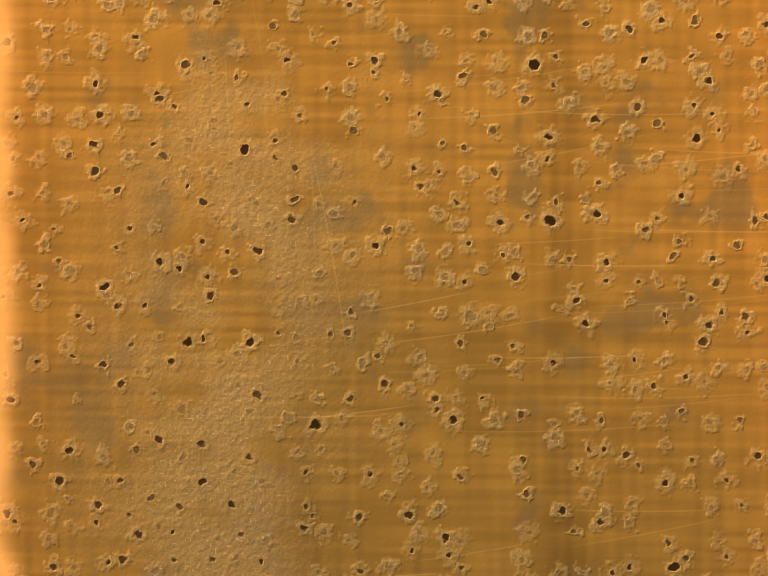
Give the GLSL for this texture, as a WebGL 2 fragment shader.

```glsl
#version 300 es
precision highp float;
// Polished amber-brown slab pitted with small pores, each in a pale crumbly halo.
// Jittered cells place the pores, value noise gives grain and tint, and a
// finite-difference slope lights the relief; thin scratches lie on top.

uniform vec2 u_resolution;
out vec4 fragColor;

const vec3 AMBER = vec3(0.70, 0.465, 0.175);
const vec3 OLIVE = vec3(0.575, 0.405, 0.165);
const vec3 TAN = vec3(0.725, 0.560, 0.335);
const vec3 GLOW = vec3(0.97, 0.70, 0.37);
const vec3 PIT = vec3(0.19, 0.115, 0.045);
const vec3 SMUDGE = vec3(0.47, 0.36, 0.22);
const vec3 SCRATCH = vec3(0.86, 0.63, 0.32);

const float CELL = 0.049;          // mean pore spacing, in canvas heights
const float PORE_CHANCE = 0.86;
const float PIT_CHANCE = 0.52;     // share of pores with an open dark pit
const float RAGGED = 0.015;        // distortion of halo outlines
const float RELIEF = 0.25;         // strength of the side light
const int SCRATCHES = 44;
const vec2 LIGHT_STEP = vec2(-0.0016, 0.0020);

vec3 hash3(vec2 p) {
    vec3 q = fract(vec3(p.xyx) * vec3(0.1031, 0.1030, 0.0973));
    q += dot(q, q.yxz + 33.33);
    return fract((q.xxy + q.yzz) * q.zyx);
}

float noise(vec2 p) {
    vec2 i = floor(p), f = fract(p);
    f = f * f * (3.0 - 2.0 * f);
    return mix(mix(hash3(i).x, hash3(i + vec2(1, 0)).x, f.x),
               mix(hash3(i + vec2(0, 1)).x, hash3(i + vec2(1, 1)).x, f.x), f.y);
}

float fbm(vec2 p) {
    float sum = 0.0, amp = 0.5;
    for (int i = 0; i < 4; i++) {
        sum += amp * noise(p);
        p = mat2(1.6, 1.2, -1.2, 1.6) * p + 17.3;
        amp *= 0.5;
    }
    return sum / 0.9375;
}

// Crumbled zone: a broad band leaning to the right towards the top
float roughness(vec2 uv) {
    float x = (uv.x - mix(0.27, 0.37, uv.y * uv.y)) / 0.15;
    return exp(-x * x) * smoothstep(0.25, 0.6, fbm(uv * 7.0 + 4.0))
         * (1.0 - 0.6 * smoothstep(0.75, 1.0, uv.y));
}

// x: halo cover, y: pit cover
vec2 pores(vec2 p) {
    vec2 ragged = vec2(noise(p * 75.0), noise(p * 75.0 + 31.0)) - 0.5;
    ragged += 0.6 * (vec2(noise(p * 170.0), noise(p * 170.0 + 57.0)) - 0.5);
    vec2 q = p / CELL, haloPos = (p + RAGGED * ragged) / CELL;
    vec2 pitPos = (p + 0.4 * RAGGED * ragged) / CELL;
    vec2 cover = vec2(0.0);
    for (int y = -1; y <= 1; y++)
    for (int x = -1; x <= 1; x++) {
        vec2 id = floor(q) + vec2(x, y);
        vec3 place = hash3(id + 11.0), kind = hash3(id + 83.0);
        if (place.z > PORE_CHANCE) continue;
        vec2 centre = id + 0.5 + 0.85 * (place.xy - 0.5);
        float size = mix(0.24, 0.42, kind.x);
        float halo = 1.0 - smoothstep(0.45 * size, 1.25 * size, length(haloPos - centre));
        cover.x = max(cover.x, halo * mix(0.6, 1.0, kind.z));
        float radius = mix(0.07, 0.145, kind.z * kind.z) + 0.06 * step(0.96, kind.x);
        float pit = 1.0 - smoothstep(radius - 0.045, radius + 0.045, length(pitPos - centre));
        float depth = kind.y < PIT_CHANCE ? mix(0.55, 1.0, kind.x) : 0.22;
        cover.y = max(cover.y, pit * depth);
    }
    return cover;
}

float height(vec2 p, vec2 cover, float rough) {
    float crumbs = 0.65 * noise(p * 125.0) + 0.45 * noise(p * 260.0 + 9.0);
    return crumbs * (0.10 + 0.75 * max(cover.x, rough * 0.85)) + 0.35 * cover.x - 0.9 * cover.y;
}

// Faint, nearly level hairlines with a few upright ones
float scratches(vec2 p, float aspect) {
    float sum = 0.0, pixel = 1.0 / u_resolution.y;
    for (int i = 0; i < SCRATCHES; i++) {
        vec3 a = hash3(vec2(i, 5)), b = hash3(vec2(i, 71));
        vec2 d = p - vec2(sqrt(a.x) * aspect, mix(sqrt(a.y), a.y, 0.5));
        if (b.z > 0.86) d = vec2(d.y, -d.x);
        float across = abs(d.y - d.x * mix(-0.06, 0.20, b.x) - 0.15 * d.x * d.x);
        float ends = 1.0 - smoothstep(0.4, 1.0, abs(d.x) / mix(0.06, 0.26, b.y));
        sum += ends * mix(0.2, 0.6, a.z) * (1.0 - smoothstep(0.0, 0.0008 + pixel, across));
    }
    return min(sum, 1.0);
}

void main() {
    vec2 uv = gl_FragCoord.xy / u_resolution, p = gl_FragCoord.xy / u_resolution.y;
    float rough = roughness(uv);
    vec2 cover = pores(p);

    // Body colour: warm top, olive foot, dark upright bands, streaky fibre
    float warmth = uv.y + 0.3 * (uv.x - 0.5) + 0.5 * (fbm(p * 3.0) - 0.5);
    vec3 color = mix(OLIVE, AMBER, smoothstep(0.05, 0.95, warmth));
    float bands = exp(-pow((uv.x - 0.39) / 0.035, 2.0)) + exp(-pow((uv.x - 0.73) / 0.03, 2.0));
    color *= 1.0 - 0.13 * bands * smoothstep(0.15, 0.7, fbm(p * vec2(9.0, 4.0)));
    color *= 0.92 + 0.16 * noise(p * vec2(7.0, 110.0)) + 0.10 * (noise(p * vec2(80.0, 5.0)) - 0.5);
    color = mix(color, SMUDGE, 0.5 * smoothstep(0.60, 0.78, fbm(p * 11.0 + 40.0)));

    // Scratches, then pale crumbs lit from the upper left
    color = mix(color, SCRATCH, 0.55 * scratches(p, u_resolution.x / u_resolution.y));
    float crumbly = max(cover.x * 0.72, rough * 0.68);
    color = mix(color, TAN * mix(0.88, 1.04, uv.y), crumbly);
    vec2 lit = p + LIGHT_STEP;
    float slope = height(p, cover, rough) - height(lit, pores(lit), rough);
    color *= 1.0 + RELIEF * clamp(slope * 2.2, -1.2, 1.5);
    float glint = smoothstep(0.80, 0.97, noise(p * 230.0 + 3.0)) * crumbly;
    color += glint * vec3(0.20, 0.17, 0.12);

    // Open pits and the glow along the left edge
    color = mix(color, PIT, cover.y * 0.92);
    float edge = uv.x + 0.02 * (noise(p * 14.0) - 0.5);
    color = mix(color, GLOW, 0.8 * (1.0 - smoothstep(-0.005, 0.035, edge)));
    color *= 1.0 + vec3(0.14, 0.06, 0.0) * (exp(-uv.x * 9.0) + 0.7 * exp((uv.x - 1.0) * 12.0));
    fragColor = vec4(clamp(color, 0.0, 1.0), 1.0);
}
```
